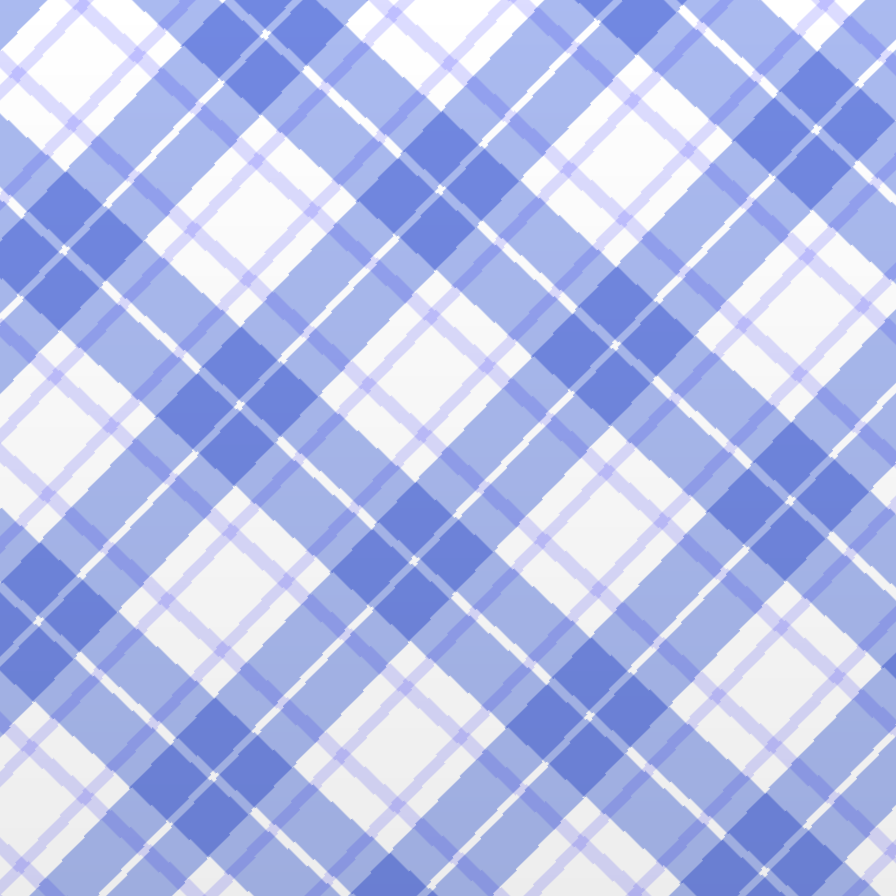
Give the GLSL for this pattern, as a three.js fragment shader.

```glsl
// Diagonal blue plaid: two families of sheer bands cross on a slightly skewed lattice.
// Each family multiplies in a wide blue band, split by a narrow gap, and two lavender
// stripes; edges carry a fine sawtooth weave and the cloth darkens toward the bottom.

#define ORIGIN vec2(0.4626, 0.3741)       // centre of one dark crossing
#define STEP_A vec2(0.1953, -0.1734)      // repeat going down and right
#define STEP_B vec2(-0.2243, -0.2406)     // repeat going down and left
#define BAND_HALF vec2(0.2235, 0.208)     // half widths, in repeats
#define BAND_SHIFT vec2(-0.0045, 0.006)   // band centre relative to its gap
#define GAP_HALF 0.0155
#define STRIPE_AT 0.341
#define STRIPE_HALF 0.024
#define TEETH 9.0                         // weave steps per repeat
#define TOOTH_SIZE vec2(-0.007, 0.0055)
#define SOFTNESS 0.004
#define SHADE_RANGE vec2(0.93, 1.0)       // bottom, top

varying vec2 vUv;

const vec3 BLUE = vec3(0.667, 0.730, 0.940);
const vec3 LAVENDER = vec3(0.865, 0.865, 1.0);

float cross2(vec2 a, vec2 b) {
  return a.x * b.y - a.y * b.x;
}

// Signed distance to the nearest whole repeat
vec2 nearestRepeat(vec2 x) {
  return fract(x + 0.5) - 0.5;
}

// Coverage of a soft-edged strip, for both families at once
vec2 strip(vec2 offset, vec2 halfWidth) {
  return 1.0 - smoothstep(halfWidth - SOFTNESS, halfWidth + SOFTNESS, abs(offset));
}

void main() {
  // Lattice coordinates: one unit per repeat along each step
  vec2 p = vUv - ORIGIN;
  vec2 cell = vec2(cross2(p, STEP_B), cross2(STEP_A, p)) / cross2(STEP_A, STEP_B);

  // Each family is stepped along the direction of the other
  cell -= TOOTH_SIZE * (fract(cell.yx * TEETH) - 0.5);

  // Bands with a central gap, and paired stripes
  vec2 offset = nearestRepeat(cell);
  vec2 band = strip(offset - BAND_SHIFT, BAND_HALF) * (1.0 - strip(offset, vec2(GAP_HALF)));
  vec2 stripe = strip(abs(offset) - STRIPE_AT, vec2(STRIPE_HALF));

  // Sheer layers multiply where they cross
  vec3 cloth = mix(vec3(1.0), BLUE, band.x) * mix(vec3(1.0), BLUE, band.y);
  cloth *= mix(vec3(1.0), LAVENDER, stripe.x) * mix(vec3(1.0), LAVENDER, stripe.y);

  float shade = mix(SHADE_RANGE.x, SHADE_RANGE.y, vUv.y);
  gl_FragColor = vec4(cloth * shade, 1.0);
}
```
